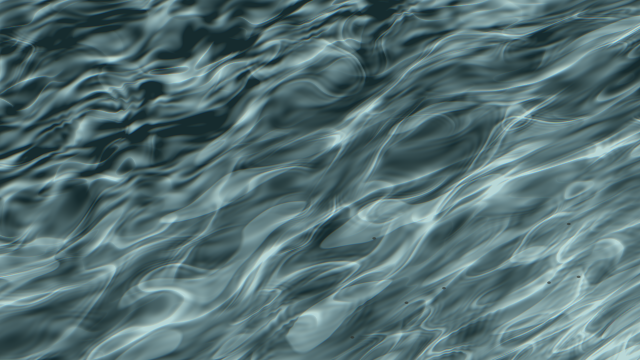
Write a Shadertoy shader that draws this texture.

```glsl
// Rippled clear water: slanted caustic crests over deep teal, choppy at the upper left
// and calm and pale at the lower right. Gradient noise is stretched along bent flow
// coordinates; crests are sharp one-sided falloffs around lines and noise contours.

const vec3 DEEP_TEAL = vec3(0.18, 0.27, 0.28);
const vec3 PALE_FOAM = vec3(0.65, 0.77, 0.77);
const vec3 MID_TINT = vec3(0.0, 0.012, 0.022);
const vec3 SPECK_BROWN = vec3(0.16, 0.15, 0.12);
const float TAU = 6.2832;

vec2 hash2(vec2 p) {
    vec3 h = fract(p.xyx * vec3(0.1031, 0.1030, 0.0973));
    h += dot(h, h.yzx + 33.33);
    return fract((h.xx + h.yz) * h.zy);
}

float corner(vec2 cell, vec2 local, vec2 offset) {
    return dot(hash2(cell + offset) * 2.0 - 1.0, local - offset);
}

// Gradient noise, roughly -0.8 to 0.8
float noise(vec2 p) {
    vec2 c = floor(p), f = p - c;
    vec2 w = f * f * f * (f * (f * 6.0 - 15.0) + 10.0);
    float low = mix(corner(c, f, vec2(0, 0)), corner(c, f, vec2(1, 0)), w.x);
    float high = mix(corner(c, f, vec2(0, 1)), corner(c, f, vec2(1, 1)), w.x);
    return 1.5 * mix(low, high, w.y);
}

// Bright edge: abrupt on the negative side, fading on the positive side
float crest(float d, float sharp, float fade) {
    return exp(-max(d, 0.0) / fade + min(d, 0.0) / sharp);
}

// Flattened rings, broken into arcs
float ringWave(vec2 p, vec2 centre, float wavelength, float radius) {
    vec2 d = p - centre;
    float r = length(vec2(d.x, 1.4 * d.y - 0.3 * d.x)) + 0.02 * noise(p * 7.0);
    float arcs = smoothstep(-0.2, 0.25, noise(p * 6.0 + 15.0));
    float ring = smoothstep(radius, 0.4 * radius, r) * smoothstep(0.0, 0.3 * radius, r);
    return sin(TAU * r / wavelength) * ring * arcs;
}

// Coordinates along (x) and across (y) the crests, steeper at lower right
vec2 flowCoords(vec2 p) {
    float bend = 0.2 * p.x * p.x * (1.0 - p.y);
    return 0.9 * vec2(p.x + 0.45 * p.y, p.y - 0.42 * p.x - bend);
}

vec2 warp(vec2 q, vec2 scale, float amount) {
    return q + amount * vec2(noise(q * scale + 3.7), noise(q * scale + 41.3));
}

// Long crests crossing the canvas
float longCrests(vec2 q) {
    float phase = q.y * 5.2 + 0.5 * noise(q * vec2(1.5, 2.0) + 9.0);
    float patchy = smoothstep(-0.3, 0.4, noise(q * vec2(2.6, 4.5) + 63.0));
    return 0.75 * crest(fract(phase) - 0.5, 0.024, 0.075) * (0.25 + 0.75 * patchy);
}

// Net of shorter crests with thin contour ripples, turning rounder as it gets finer
float causticNet(vec2 q) {
    float sum = 0.0;
    for (int i = 0; i < 4; i++) {
        float k = float(i);
        float across = q.y - (0.2 - 0.1 * k) * q.x;
        vec2 scale = (2.0 + 1.1 * k) * vec2(1.0, 3.6 - 0.6 * k);
        float n = noise(vec2(q.x, across) * scale + 17.0 * k + 5.0);
        float patchy = smoothstep(-0.1, 0.4, noise(q * vec2(3.0, 6.0) + 29.0 * k));
        float ripple = 0.12 * sin(48.0 * n) * exp(-5.0 * abs(n));
        sum += patchy * ((0.62 - 0.07 * k) * crest(n, 0.04, 0.1) + ripple);
    }
    return sum;
}

// Small banded reflections and thin glints
float chopDetail(vec2 q) {
    q.y += 0.06 * q.x;
    float bands = sin(9.0 * noise(q * vec2(6.0, 19.0) + 31.0) + 4.0 * noise(q * vec2(3.0, 9.0)));
    float glint = crest(noise(q * vec2(8.0, 26.0) + 70.0), 0.06, 0.12);
    float lit = smoothstep(0.0, 0.4, noise(q * vec2(4.0, 9.0) + 58.0));
    return 0.19 * bands + 0.5 * glint * lit + 0.65 * noise(q * vec2(14.0, 48.0) + 77.0);
}

float waterTone(vec2 p) {
    float upper = p.y - 0.4 - 0.42 * p.x + 0.15 * noise(p * 3.0);
    float chop = smoothstep(-0.2, 0.12, upper) * mix(1.0, 0.65, smoothstep(0.25, 0.55, upper));
    float drop = ringWave(p, vec2(0.26, 0.70), 0.032, 0.26);
    float rings = ringWave(p, vec2(1.62, 0.08), 0.022, 0.6)
                + ringWave(p, vec2(0.86, 0.14), 0.024, 0.26)
                + ringWave(p, vec2(1.02, 0.93), 0.026, 0.24);

    vec2 q = flowCoords(p);
    q.y += 0.004 * drop + 0.002 * rings;
    q = warp(q, vec2(3.0, 4.5), 0.06);
    q = warp(q, vec2(9.0, 16.0), mix(0.010, 0.022, chop));

    // Soft shading and marbled reflections
    float tone = 0.12 + 0.36 * noise(q * vec2(2.8, 7.0) + 20.0);
    float swirl = 7.0 * noise(q * vec2(4.0, 12.0) + 31.0) + 3.0 * noise(q * vec2(9.0, 26.0));
    tone += 0.09 * sin(swirl);
    tone += 0.24 * noise(q * vec2(10.0, 32.0) + 51.0);
    tone += mix(0.18, 1.0, chop) * chopDetail(q);
    tone -= 0.35 * chop * smoothstep(0.1, 0.3, noise(q * vec2(4.0, 12.0) + 90.0));

    // Leaf-shaped sheets, crests and ring ripples
    float leaf = noise(q * vec2(3.0, 10.0) + 12.0);
    tone += (1.0 - 0.6 * chop) * 0.32 * smoothstep(0.27, 0.33, leaf);
    tone += causticNet(q) * mix(1.0, 0.65, chop) + longCrests(q) * (1.0 - 0.8 * chop);
    tone += 0.12 * drop + 0.06 * rings;

    // Pale shallow corner
    tone += 0.32 * smoothstep(0.85, 0.0, length(p - vec2(1.75, 0.0)));
    return clamp(tone, -0.2, 1.15);
}

float specks(vec2 p) {
    float cover = 0.0;
    for (int i = 0; i < 7; i++) {
        vec2 centre = vec2(0.9, 0.02) + vec2(0.85, 0.4) * hash2(vec2(float(i), 8.0));
        cover = max(cover, smoothstep(0.006, 0.002, length((p - centre) * vec2(0.8, 1.2))));
    }
    return cover;
}

void mainImage(out vec4 fragColor, in vec2 fragCoord) {
    vec2 p = fragCoord / iResolution.y;
    vec2 fringe = vec2(-0.0006, 0.001);
    vec3 tone = vec3(waterTone(p - fringe), waterTone(p), waterTone(p + fringe));
    vec3 color = mix(DEEP_TEAL, PALE_FOAM, tone);
    color += MID_TINT * max(4.0 * tone * (1.0 - tone), 0.0);
    fragColor = vec4(mix(color, SPECK_BROWN, 0.6 * specks(p)), 1.0);
}
```
